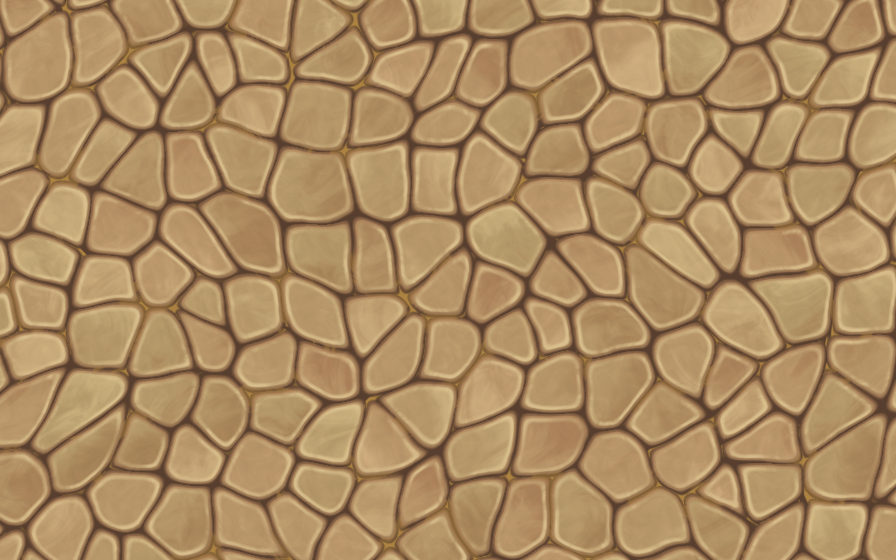
Give the GLSL for this texture, as a WebGL 1 fragment shader.

```glsl
precision highp float;
uniform vec2 u_resolution;

const float ROWS = 9.6;
const float ROUNDING = 19.0;
const vec3 SEAM = vec3(0.34, 0.245, 0.18);
const vec3 MORTAR = vec3(0.53, 0.385, 0.27);
const vec3 OCHRE = vec3(0.74, 0.56, 0.27);
const vec3 UMBER = vec3(0.64, 0.49, 0.34);
const vec3 TAN = vec3(0.71, 0.59, 0.42);
const vec3 SAND = vec3(0.78, 0.67, 0.49);
const vec3 RIM = vec3(0.86, 0.76, 0.56);

vec2 hash2(vec2 p) {
  vec2 q = vec2(dot(p, vec2(127.1, 311.7)), dot(p, vec2(269.5, 183.3)));
  return fract(sin(q) * 43758.545);
}

// Layered, rotated and bent sines, about -1 to 1
float mottle(vec2 p) {
  float sum = 0.0;
  float amp = 0.6;
  for (int i = 0; i < 5; i++) {
    p = mat2(0.8, 0.6, -0.6, 0.8) * p * 1.7 + sin(p.yx * 1.3) + 2.1;
    sum += amp * sin(p.x) * sin(p.y);
    amp *= 0.68;
  }
  return sum;
}

vec2 site(vec2 cell) {
  return cell + 0.5 + 0.84 * (hash2(cell) - 0.5);
}

vec2 nearestCell(vec2 p) {
  vec2 best = floor(p);
  float bestDist = 100.0;
  for (int y = -1; y <= 1; y++) {
    for (int x = -1; x <= 1; x++) {
      vec2 cell = floor(p) + vec2(float(x), float(y));
      vec2 to = site(cell) - p;
      float dist = dot(to, to);
      if (dist < bestDist) {
        bestDist = dist;
        best = cell;
      }
    }
  }
  return best;
}

// Outward direction in xy, rounded distance to the cell border in z
vec3 cellBorder(vec2 p, vec2 cell) {
  vec2 own = site(cell) - p;
  vec2 outward = vec2(0.0);
  float total = 0.000001;
  for (int y = -2; y <= 2; y++) {
    for (int x = -2; x <= 2; x++) {
      vec2 offset = vec2(float(x), float(y));
      if (dot(offset, offset) > 0.5) {
        vec2 other = site(cell + offset) - p;
        vec2 dir = normalize(other - own);
        float weight = exp(-ROUNDING * dot(0.5 * (own + other), dir));
        outward += weight * dir;
        total += weight;
      }
    }
  }
  return vec3(outward / total, -log(total) / ROUNDING);
}

vec3 stoneColor(vec2 p, vec2 cell) {
  vec2 seed = hash2(cell + 17.3);
  vec2 local = p - site(cell);
  float tilt = dot(local, seed - 0.5) * 0.8;
  float tone = 0.32 * mottle(p * 1.6 + seed * 9.0) + 0.7 * (seed.x - 0.5) + tilt;
  vec3 color = mix(TAN, SAND, smoothstep(0.0, 0.5, tone));
  color = mix(color, UMBER, 0.8 * smoothstep(0.08, 0.6, -tone));
  color *= mix(vec3(1.02, 0.985, 0.98), vec3(0.99, 1.01, 0.97), seed.y);
  return color * (1.0 + 0.025 * mottle(p * 7.0));
}

vec3 mortarColor(vec2 p, float dist, float shade) {
  float patches = mottle(p * 1.1 + 4.0);
  float body = smoothstep(-0.012, 0.04, dist - 0.016 * shade);
  vec3 color = mix(SEAM, MORTAR, body);
  float junction = smoothstep(0.012, -0.035, dist) * smoothstep(0.0, 0.3, patches);
  float streak = 0.4 * smoothstep(0.25, 0.6, patches);
  return mix(color, OCHRE, max(0.85 * junction, streak));
}

void main() {
  // Bent plane gives stones of uneven size and slightly wavy sides
  vec2 p = gl_FragCoord.xy / u_resolution.y * ROWS;
  p += 0.22 * sin(p.yx * vec2(1.1, 0.9) + vec2(0.7, 2.3));
  p += 0.022 * sin(p.yx * vec2(6.3, 5.7) + 1.5 * sin(p * 2.1));

  vec2 cell = nearestCell(p);
  vec3 border = cellBorder(p, cell);
  float dist = border.z + 0.012 * mottle(p * 1.9);
  float shade = dot(border.xy, normalize(vec2(0.5, -0.85)));

  // Mortar, sloping flank and flat top
  vec3 stone = stoneColor(p, cell);
  vec3 flank = mix(UMBER, stone, 0.25) * (1.0 - 0.08 * shade);
  vec3 color = mortarColor(p, dist, shade);
  color = mix(color, flank, smoothstep(0.022, 0.06, dist));
  color = mix(color, stone, smoothstep(0.06, 0.10, dist));

  // Worn pale rim, broken up along each side
  float band = smoothstep(0.055, 0.095, dist) * smoothstep(0.165, 0.105, dist);
  float wear = clamp(0.5 + 0.6 * mottle(p * 1.5 + 8.0) + 0.15 * shade, 0.1, 0.9);
  color = mix(color, RIM, band * wear);
  gl_FragColor = vec4(color, 1.0);
}
```
